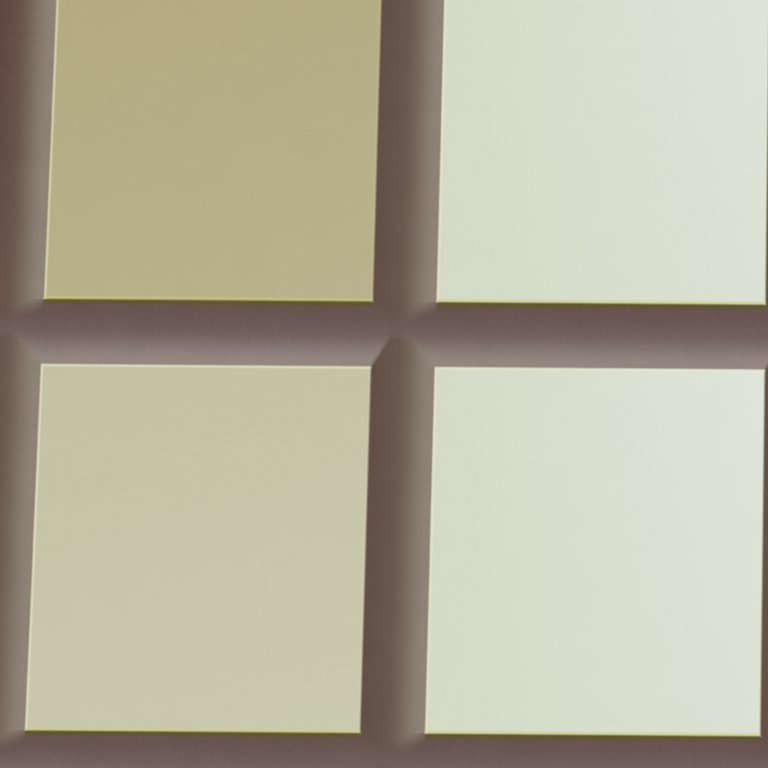
Reproduce this pattern procedurally as a three.js fragment shader.

```glsl
varying vec2 vUv;

#define ORIGIN vec2(0.0304, 0.0494)
#define PERIOD vec2(0.522, 0.562)
#define PANE vec2(0.437, 0.477)
#define SOFT 0.0024
#define GLINT_WIDTH 0.0032
#define GRAIN 0.014
#define WARM vec3(0.70, 0.665, 0.50)
#define COOL vec3(0.87, 0.90, 0.85)
#define SHADE vec3(0.385, 0.315, 0.28)
#define BEVEL vec3(0.595, 0.56, 0.505)
#define OLIVE vec3(0.37, 0.34, 0.14)
#define GLINT vec3(0.93, 0.92, 0.83)

vec2 hashGradient(vec2 p) {
  float a = 6.2832 * fract(sin(dot(p, vec2(127.1, 311.7))) * 43758.5);
  return vec2(cos(a), sin(a));
}

float gradientNoise(vec2 p) {
  vec2 i = floor(p), f = fract(p);
  vec2 w = f * f * f * (f * (f * 6.0 - 15.0) + 10.0);
  vec2 e = vec2(1.0, 0.0);
  float a = dot(hashGradient(i), f);
  float b = dot(hashGradient(i + e.xy), f - e.xy);
  float c = dot(hashGradient(i + e.yx), f - e.yx);
  float d = dot(hashGradient(i + e.xx), f - e.xx);
  return mix(mix(a, b, w.x), mix(c, d, w.x), w.y);
}

// Straighten the slight tilt and keystone of the lattice
vec2 straighten(vec2 p) {
  return vec2(p.x - (0.046 - 0.034 * p.x) * p.y, p.y + 0.008 * p.x);
}

float edgeLine(float d) {
  return 1.0 - smoothstep(0.0, GLINT_WIDTH, abs(d - 0.4 * GLINT_WIDTH));
}

// Light falls from the right, so left panes are warmer, most of all higher up
vec3 paneColor(vec2 id, vec2 u) {
  vec2 k = clamp(id, 0.0, 1.0);
  float base = mix(mix(0.40, 0.0, k.y), 0.80, k.x);
  float leftGlow = 0.11 * (1.0 - u.y) + 0.03 * u.x;
  float rightGlow = 0.20 * u.x * (0.65 + 0.35 * u.y);
  return mix(WARM, COOL, base + mix(leftGlow, rightGlow, k.x));
}

// b runs 0 to 1 across each bar; mitred ends of the uprights cut the crossbar
vec3 barColor(vec2 b, float thickness) {
  float upright = 0.15 * smoothstep(0.0, 0.6, b.x) + 0.65 * smoothstep(0.4, 0.95, b.x);
  float crossbar = 0.10 + 0.22 * smoothstep(0.9, 0.35, b.y) + 0.58 * smoothstep(0.55, 0.05, b.y);
  float roof = 0.47 * min(1.0, min(b.x / 0.3, (1.0 - b.x) / 0.45));
  float mitre = (roof - min(b.y, 2.0 * (1.0 - b.y))) * thickness;
  float blur = mix(0.006, 0.030, smoothstep(0.4, 0.8, b.y));
  float uprightMask = smoothstep(-blur, blur, mitre);
  vec3 color = mix(SHADE, BEVEL, mix(crossbar, upright, uprightMask));
  return color + vec3(0.0, -0.008, 0.012) * (1.0 - uprightMask);
}

void main() {
  vec2 bar = PERIOD - PANE;
  vec2 p = straighten(vUv) - ORIGIN;

  // Cells centred on the panes
  vec2 id = floor((p + 0.5 * bar) / PERIOD);
  vec2 f = p - id * PERIOD;
  vec2 far = PANE - f;
  float inside = min(min(f.x, far.x), min(f.y, far.y));
  float span = smoothstep(-SOFT, SOFT, min(f.x, far.x));
  float rise = smoothstep(-SOFT, SOFT, min(f.y, far.y));

  // Bars, with a reddish corner and a dark rim under each pane
  vec3 frame = barColor((mod(p, PERIOD) - PANE) / bar, bar.y);
  float corner = smoothstep(0.05, 0.0, vUv.x) * smoothstep(0.5, 1.0, vUv.y);
  frame += vec3(-0.01, -0.04, -0.03) * corner;
  float below = smoothstep(0.010, 0.001, -f.y) * step(f.y, 0.5 * PANE.y);
  frame = mix(frame, OLIVE, 0.85 * span * below);

  // Panes
  float paneMask = smoothstep(-SOFT, SOFT, inside);
  vec3 color = mix(frame, paneColor(id, f / PANE), paneMask);

  // Bright rims, yellow along the lower edge
  float rim = max(edgeLine(f.x) * rise, edgeLine(far.y) * span);
  rim = max(rim, 0.2 * edgeLine(far.x) * rise);
  color = mix(color, GLINT, 0.55 * rim);
  color = mix(color, vec3(0.82, 0.81, 0.46), 0.5 * edgeLine(f.y - 0.001) * span);

  // Fine grain, stronger on the bars, over faint mottling
  float grain = gradientNoise(vUv * 190.0) + 0.6 * gradientNoise(vUv * 23.0);
  color += GRAIN * grain * mix(1.0, 0.4, paneMask);

  gl_FragColor = vec4(color, 1.0);
}
```
